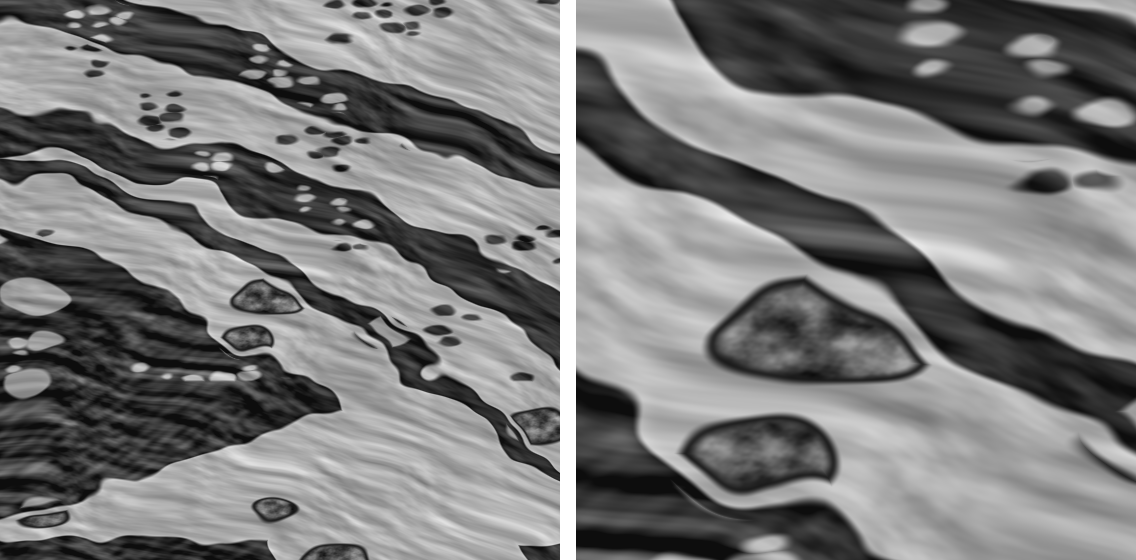
Left: the whole. Right: its middle third, enlarged.
Write a WebGL 1 fragment shader that draws this texture.

```glsl
precision highp float;
// Weathered grey stone: dark lobed veins sweeping down through pale wrinkled rock with pebbles.

uniform vec2 u_resolution;

// Two random values in -1..1
vec2 hash2(vec2 p) {
  vec3 q = fract(p.xyx * vec3(0.1031, 0.1030, 0.0973));
  q += dot(q, q.yzx + 33.33);
  return fract((q.xx + q.yz) * q.zy) * 2.0 - 1.0;
}

// Gradient noise, roughly -0.6..0.6
float noise(vec2 p) {
  vec2 i = floor(p), f = fract(p);
  vec2 u = f * f * (3.0 - 2.0 * f);
  vec2 e = vec2(1.0, 0.0);
  return mix(
    mix(dot(hash2(i), f), dot(hash2(i + e.xy), f - e.xy), u.x),
    mix(dot(hash2(i + e.yx), f - e.yx), dot(hash2(i + e.xx), f - e.xx), u.x), u.y);
}

float fbm(vec2 p) {
  float sum = 0.0, amp = 1.0;
  for (int i = 0; i < 4; i++) {
    sum += amp * noise(p);
    p = mat2(1.9, 0.25, -0.35, 1.9) * p + 7.3;
    amp *= 0.5;
  }
  return sum;
}

// Distance into a descending band with a parabolic centre line
float band(vec2 p, vec3 curve, float halfWidth) {
  float centre = curve.x - p.x * (curve.y + curve.z * p.x);
  return (halfWidth - abs(p.y - centre)) * 0.85;
}

// Signed distance into dark rock, positive inside
float darkRock(vec2 p) {
  vec2 w = p + vec2(0.075 * noise(p * vec2(8.0, 11.0) + 3.1),
                    0.055 * noise(p * vec2(7.0, 9.0) + 19.7));
  w += 0.014 * vec2(noise(p * 25.0 + 5.0), noise(p * vec2(20.0, 32.0)));
  float swell = noise(p * vec2(6.0, 4.0) + 41.0);
  float d = band(w, vec3(1.02, 0.28, 0.04), 0.054 + 0.035 * swell);
  d = max(d, band(w, vec3(0.775, 0.10, 0.25), 0.043 + 0.03 * swell));
  d = max(d, band(w, vec3(0.705, 0.20, 0.36), 0.021 + 0.016 * swell));
  float mass = min(0.6 - w.x * (0.25 + 0.5 * w.x) - w.y, w.y - 0.08 - 0.3 * w.x);
  float ledge = min(0.035 - w.y, abs(w.x - 0.72) - 0.22);
  return max(d, max(mass * 0.85, ledge));
}

// Distance into scattered, clustered flat pebbles, positive inside
float pebbles(vec2 p, vec2 cell, float share, float clusterScale) {
  vec2 g = p / cell + 0.25 * vec2(noise(p / cell * 1.7), noise(p / cell * 1.7 + 9.0));
  float d = -1.0;
  for (int y = -1; y <= 1; y++) {
    for (int x = -1; x <= 1; x++) {
      vec2 id = floor(g) + vec2(float(x), float(y));
      vec2 jitter = hash2(id + 11.0) * 0.3 + 0.5;
      vec2 trait = hash2(id + 57.0) * 0.5 + 0.5;
      float cluster = smoothstep(0.02, 0.25, noise(id * cell * clusterScale + 2.6));
      if (trait.y < share * cluster) {
        d = max(d, mix(0.2, 0.46, trait.x) - length(g - id - jitter));
      }
    }
  }
  return d * cell.y;
}

void main() {
  vec2 p = gl_FragCoord.xy / u_resolution;
  float soft = max(0.0025, 1.0 / u_resolution.y);

  float rock = darkRock(p);
  float dark = smoothstep(-soft, soft, rock);
  float clearance = abs(rock) - 0.01;

  // Embossed wrinkles stretched along the flow of the veins
  vec2 flow = vec2(p.x, p.y + p.x * (0.1 + 0.2 * p.x));
  vec2 q = flow * vec2(8.0, 36.0) + 1.2 * noise(p * 6.0 + 13.0);
  float relief = fbm(q) - fbm(q + vec2(0.1, 0.35));
  float broad = noise(p * vec2(4.0, 9.0) + 30.0);

  // The lower left mass is rougher, with crossing scratches
  float rough = (1.0 - smoothstep(0.35, 0.6, p.y)) * (1.0 - smoothstep(0.35, 0.65, p.x));
  float scratch = noise(vec2(p.x + 0.8 * p.y, p.y - 0.6 * p.x) * vec2(18.0, 75.0));
  float paleTone = 0.665 + 0.26 * relief + 0.11 * broad;
  float darkTone = 0.195 + mix(0.3, 0.42, rough) * relief + 0.1 * broad + 0.2 * rough * scratch;

  // Crisp rim: bright on the pale side, black on the dark side
  float rim = exp(-pow(rock / 0.006, 2.0));
  paleTone += 0.07 * rim;
  darkTone -= 0.09 * rim;

  // Small pebbles swap the tone of the rock they lie in
  float small = min(pebbles(p, vec2(0.048, 0.021), 0.62, 7.0), clearance);
  small = min(small, p.y - 0.32);
  float swapped = mix(dark, 1.0 - dark, smoothstep(-soft, soft, small));
  float tone = mix(paleTone, max(darkTone, 0.05), swapped);

  // Large stones near the bottom: pale in dark rock, mottled and outlined in pale rock
  float large = min(pebbles(p + 0.02, vec2(0.135, 0.075), 0.6, 5.0), clearance);
  large = min(large, 0.52 - p.y);
  float mottled = 0.34 + 0.5 * fbm(p * vec2(35.0, 50.0)) + 0.25 * relief;
  mottled = mix(0.1, mottled, smoothstep(0.001, 0.007, large));
  float stone = mix(mottled, 0.61 + 0.2 * relief, dark);
  tone = mix(tone, stone, smoothstep(-soft, soft, large));

  gl_FragColor = vec4(vec3(clamp(tone, 0.04, 0.9)), 1.0);
}
```
